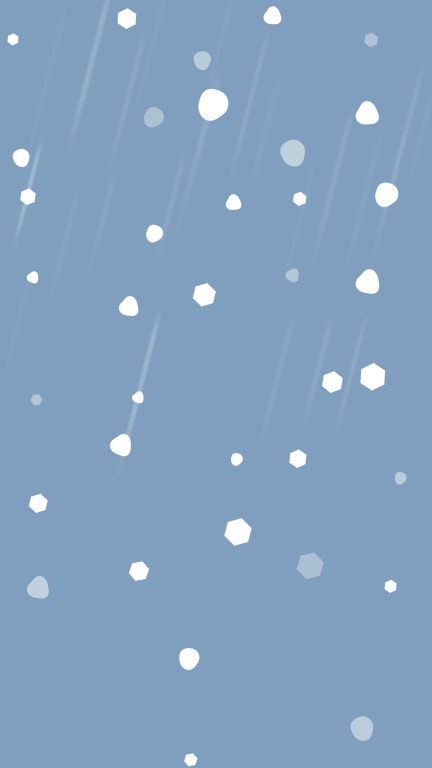
Reproduce this background procedurally as a WebGL 2 fragment shader.

```glsl
#version 300 es
precision highp float;
// Snowfall on a flat blue sky: faint slanted streaks in the upper part, with
// white and translucent flakes (hexagons, rounded triangles, pebbles) on top.
// Flakes sit on a jittered grid; streaks are fading capsules placed by a loop.

uniform vec2 u_resolution;
out vec4 fragColor;

const vec3 SKY = vec3(0.50, 0.62, 0.745);
const vec3 SNOW = vec3(1.0);
const vec3 FROST = vec3(0.93, 0.96, 0.95);
const vec2 FALL_AXIS = vec2(0.248, 0.969);
const float CELL = 0.2;          // grid spacing, in canvas widths
const int STREAKS = 24;

vec3 hash3(vec2 seed) {
    vec3 p = fract(vec3(seed.xyx) * vec3(0.1031, 0.1030, 0.0973));
    p += dot(p, p.yxz + 33.33);
    return fract((p.xxy + p.yzz) * p.zyx);
}

float coverage(float dist, float pixel) {
    return 1.0 - smoothstep(-0.75 * pixel, 0.75 * pixel, dist);
}

// Distance to a hexagon with the given corner radius.
float hexagon(vec2 p, float radius, float tilt) {
    float sector = 1.0471976;
    float angle = mod(atan(p.y, p.x) - tilt, sector) - 0.5 * sector;
    return length(p) * cos(angle) - radius * 0.866;
}

// Approximate distance to a smooth blob with a three-cornered bulge.
float blob(vec2 p, float radius, float apex, float corner, float wobble) {
    float angle = atan(p.y, p.x) - apex;
    float outline = 1.0 + corner * cos(3.0 * angle)
                  + wobble * cos(2.0 * angle) + 0.012 * sin(5.0 * angle);
    return length(p) - radius * outline;
}

float flake(vec2 p, float radius, float kind, float turn) {
    if (kind < 0.42) return hexagon(p, radius, 0.25 + 0.25 * turn);
    if (kind < 0.74) return blob(p, radius * 0.95, 1.3 + 0.3 * turn, 0.10, 0.02);
    return blob(p, radius, -1.8 + 0.5 * turn, 0.045, 0.05);
}

// Opacity of a streak: crisp sides, ends that fade out, longer at the bottom.
float streak(vec2 p, float halfLength, float halfWidth, float pixel) {
    float along = dot(p, FALL_AXIS) / halfLength;
    float across = abs(dot(p, vec2(FALL_AXIS.y, -FALL_AXIS.x)));
    float ends = smoothstep(-1.0, -0.1, along) * (1.0 - smoothstep(0.6, 1.0, along));
    return ends * coverage(across - halfWidth, pixel + 0.003);
}

vec3 addStreaks(vec3 color, vec2 p, float pixel) {
    for (int i = 0; i < STREAKS; i++) {
        vec3 place = hash3(vec2(float(i), 17.0));
        vec3 look = hash3(vec2(float(i), 53.0));
        vec2 center = vec2((float(i) + place.x) / float(STREAKS),
                           -mix(0.08, 1.08, place.y));
        float opacity = 0.05 + 0.24 * pow(look.x, 3.0);
        float shape = streak(p - center, mix(0.15, 0.25, look.y),
                             mix(0.0045, 0.0065, look.z), pixel);
        color = mix(color, FROST, opacity * shape);
    }
    return color;
}

vec3 addFlakes(vec3 color, vec2 p, float pixel) {
    vec2 home = floor(vec2(p.x, -p.y) / CELL);   // rows count down from the top
    for (int y = -1; y <= 1; y++)
    for (int x = -1; x <= 1; x++) {
        vec2 cell = home + vec2(x, y);
        vec3 place = hash3(cell + 31.0);
        vec3 look = hash3(cell + 87.0);
        vec3 tint = hash3(cell + 143.0);

        // Dense above, nearly empty in the lowest rows.
        float density = mix(0.96, 0.12, smoothstep(5.5, 7.2, cell.y));
        if (place.z > density) continue;

        vec2 center = (cell + mix(vec2(0.15), vec2(0.85), place.xy)) * CELL;
        float radius = mix(0.014, 0.036, look.x * look.x);
        float dist = flake(p - vec2(center.x, -center.y), radius, look.y,
                           look.z * 2.0 - 1.0);
        bool translucent = tint.x < 0.22;
        float opacity = translucent ? mix(0.38, 0.60, tint.y) : 1.0;
        color = mix(color, translucent ? FROST : SNOW,
                    opacity * coverage(dist, pixel));
    }
    return color;
}

void main() {
    // Canvas widths, with the origin at the top left corner and y pointing up.
    float pixel = 1.0 / u_resolution.x;
    vec2 p = (gl_FragCoord.xy - vec2(0.0, u_resolution.y)) * pixel;

    vec3 color = addStreaks(SKY, p, pixel);
    color = addFlakes(color, p, pixel);
    fragColor = vec4(color, 1.0);
}
```
